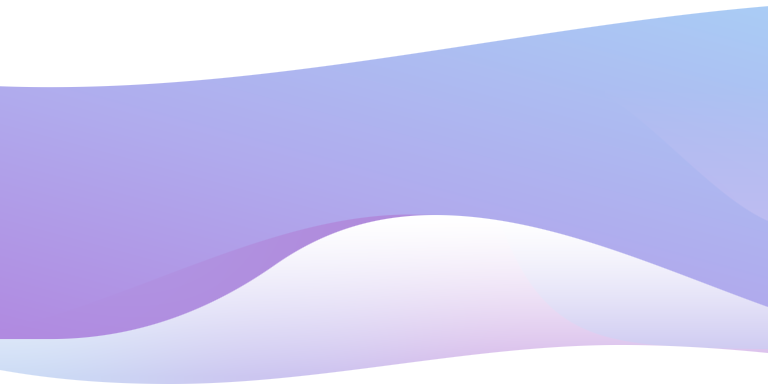
Write a WebGL 2 fragment shader that draws this background.

```glsl
#version 300 es
precision highp float;
// Flowing violet-to-blue ribbon above a pale lilac hill on white.

#define RIBBON_LOW vec3(0.69, 0.54, 0.88)
#define RIBBON_MID vec3(0.69, 0.67, 0.93)
#define RIBBON_HIGH vec3(0.665, 0.80, 0.96)
#define SHADOW vec3(0.69, 0.54, 0.86)
#define SHEEN vec3(0.80, 0.77, 0.95)
#define HILL_BLUE vec3(0.80, 0.86, 0.96)
#define HILL_LILAC vec3(0.80, 0.77, 0.94)
#define HILL_PINK vec3(0.83, 0.71, 0.91)
#define HILL_VEIL vec3(0.76, 0.74, 0.93)
#define RIBBON_AXIS vec2(0.26, 0.96)

uniform vec2 u_resolution;
out vec4 fragColor;

// Cubic height at x from point a to point b with the given end slopes.
float hermite(float x, vec2 a, vec2 b, vec2 slopes) {
  float span = b.x - a.x;
  float t = (x - a.x) / span;
  float t2 = t * t, t3 = t2 * t;
  float rise = 3.0 * t2 - 2.0 * t3;
  return mix(a.y, b.y, rise)
    + span * (slopes.x * (t3 - 2.0 * t2 + t) + slopes.y * (t3 - t2));
}

// Smooth coverage, one where the signed height is positive.
float cover(float d) {
  return clamp(0.5 + d / max(fwidth(d), 1e-5), 0.0, 1.0);
}

float ribbonTop(float x) {
  return hermite(x, vec2(0.130, 0.773), vec2(2.0, 0.984), vec2(0.0, 0.085));
}

float hillTop(float x) {
  vec2 foot = vec2(0.130, 0.117), bend = vec2(0.716, 0.310);
  vec2 crest = vec2(1.133, 0.440), tail = vec2(2.0, 0.2005);
  if (x < bend.x) return hermite(max(x, foot.x), foot, bend, vec2(0.0, 0.70));
  if (x < crest.x) return hermite(x, bend, crest, vec2(0.70, 0.0));
  return hermite(x, crest, tail, vec2(0.0, -0.36));
}

float hillBase(float x) {
  vec2 dip = vec2(0.443, 0.0), swell = vec2(1.615, 0.1016);
  if (x < dip.x) return hermite(x, vec2(0.0, 0.0365), dip, vec2(-0.18, 0.0));
  if (x < swell.x) return hermite(x, dip, swell, vec2(0.0));
  return hermite(x, swell, vec2(2.0, 0.0807), vec2(0.0, -0.10));
}

vec3 ribbonColor(vec2 p) {
  // Slanted three-stop gradient
  float s = dot(p, RIBBON_AXIS);
  vec3 color = mix(RIBBON_LOW, RIBBON_MID, clamp((s - 0.125) / 0.605, 0.0, 1.0));
  color = mix(color, RIBBON_HIGH, clamp((s - 0.73) / 0.73, 0.0, 1.0));

  // Shadow hugging the left flank of the hill
  vec2 shadowEnd = vec2(1.068, 0.4414);
  float shadowEdge = hermite(min(p.x, shadowEnd.x), vec2(0.0, 0.1406), shadowEnd, vec2(0.23, 0.0));
  float shadowFade = mix(0.1, 0.95, smoothstep(0.0, 1.0, p.x)) * (1.0 - smoothstep(1.05, 1.15, p.x));
  color = mix(color, SHADOW, cover(shadowEdge - p.y) * shadowFade);

  // Soft sheen on the right, strongest along its lower edge
  float sheenEdge = hermite(p.x, vec2(1.576, 0.7526), vec2(2.0, 0.4245), vec2(-0.60, -0.45));
  float sheenFade = 0.5 * clamp((0.77 - p.y) / 0.35, 0.0, 1.0) * step(1.576, p.x);
  return mix(color, SHEEN, cover(p.y - sheenEdge) * sheenFade);
}

vec3 hillColor(vec2 p) {
  // Tint drifts from blue through lilac to pink
  vec3 tint = mix(HILL_BLUE, HILL_LILAC, smoothstep(0.0, 0.8, p.x));
  tint = mix(tint, HILL_PINK, smoothstep(0.7, 1.4, p.x));

  // Cooler veil on the right behind a curved edge
  float veilEdge = 0.09 + 0.28 * exp((1.323 - p.x) / 0.12);
  tint = mix(tint, HILL_VEIL, cover(p.y - veilEdge));

  // Fade to white toward the crest
  float depth = clamp((0.44 - p.y) / 0.42, 0.0, 1.0);
  return mix(vec3(1.0), tint, pow(depth, 1.3));
}

void main() {
  // Canvas units: x runs 0 to 2, y runs 0 to 1
  vec2 p = gl_FragCoord.xy / u_resolution * vec2(2.0, 1.0);
  float crest = cover(p.y - hillTop(p.x));
  vec3 color = mix(hillColor(p), ribbonColor(p), crest);
  color = mix(color, vec3(1.0), cover(p.y - ribbonTop(p.x)));
  color = mix(vec3(1.0), color, cover(p.y - hillBase(p.x)));
  fragColor = vec4(color, 1.0);
}
```
